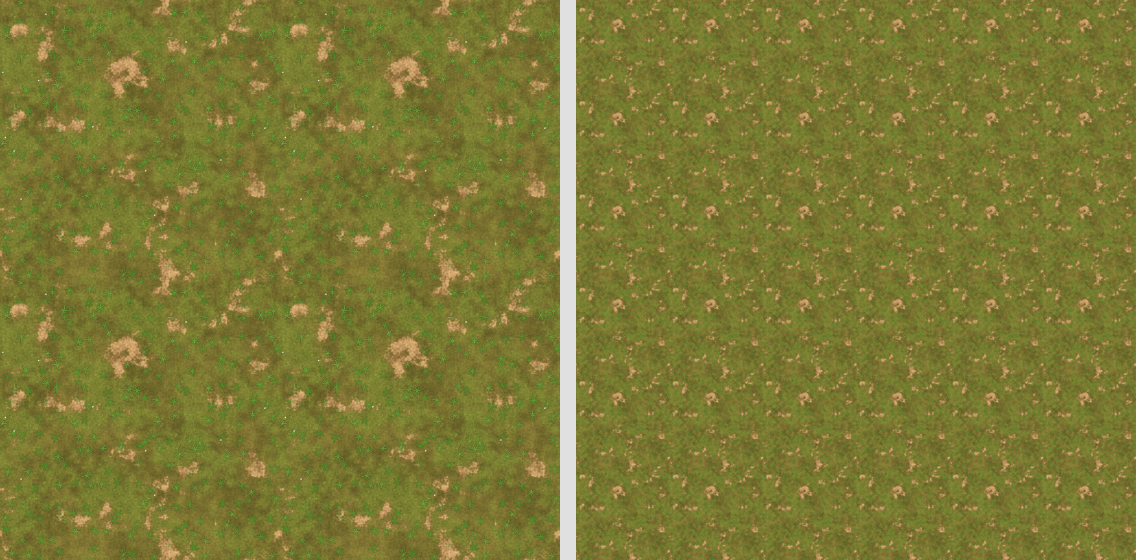
Left, the tile; right, the same tile 3 across and 3 down.
Give the GLSL for this texture, as a WebGL 1 fragment shader.

```glsl
precision highp float;
uniform vec2 u_resolution;

vec2 hash2(vec2 p) {
  vec3 q = fract(p.xyx * vec3(0.1031, 0.1030, 0.0973));
  q += dot(q, q.yzx + 33.33);
  return fract((q.xx + q.yz) * q.zy);
}

vec2 wrapCell(vec2 cell, float period) {
  return floor(mod(cell + 0.5, period));
}

// Gradient noise that wraps after a whole number of cells
float corner(vec2 cell, vec2 offset, float period) {
  float angle = 6.2832 * hash2(wrapCell(cell, period) + period * 7.0).x;
  return dot(vec2(cos(angle), sin(angle)), offset);
}

float gradientNoise(vec2 p, float period) {
  p *= period;
  vec2 i = floor(p), f = fract(p);
  vec2 s = f * f * f * (f * (f * 6.0 - 15.0) + 10.0);
  vec2 e = vec2(1.0, 0.0);
  float low = mix(corner(i, f, period), corner(i + e.xy, f - e.xy, period), s.x);
  float high = mix(corner(i + e.yx, f - e.yx, period), corner(i + e.xx, f - e.xx, period), s.x);
  return 1.4 * mix(low, high, s.y);
}

float fbm(vec2 p, float period) {
  float sum = 0.0, amplitude = 0.5;
  for (int i = 0; i < 4; i++) {
    sum += amplitude * gradientNoise(p, period);
    amplitude *= 0.55;
    period *= 2.0;
  }
  return sum;
}

// Scattered rosettes of bent blades: x = signed distance, y = random shade
vec2 rosettes(vec2 p, float count, float blades, float reach, float halfWidth, float density) {
  vec2 nearest = vec2(1.0, 0.0);
  vec2 base = floor(p * count);
  for (int y = -1; y <= 1; y++) {
    for (int x = -1; x <= 1; x++) {
      vec2 cell = base + vec2(float(x), float(y));
      vec2 id = wrapCell(cell, count) + count * 3.0;
      vec2 rnd = hash2(id + 51.7);
      vec2 q = p * count - cell - 0.1 - 0.8 * hash2(id);
      float r = length(q);
      float turn = atan(q.y, q.x + 1e-5) / 6.2832 + rnd.y + (rnd.x - 0.5) * 0.5 * r;
      float sector = fract(turn) * blades;
      float angle = (fract(sector) - 0.5) * 6.2832 / blades;
      float size = reach * (0.45 + 0.55 * hash2(id + 9.3 * floor(sector)).x);
      q = r * vec2(cos(angle), sin(angle));
      float along = clamp(q.x / size, 0.0, 1.0);
      float d = length(q - vec2(along * size, 0.0)) - halfWidth * (1.0 - 0.6 * along);
      if (rnd.x < density && d < nearest.x) nearest = vec2(d, rnd.y);
    }
  }
  return vec2(nearest.x / count, nearest.y);
}

float cover(float d, float pixel) {
  return clamp(0.5 - d / pixel, 0.0, 1.0);
}

void main() {
  // Two repeats each way
  vec2 p = gl_FragCoord.xy / u_resolution * 2.0;
  float pixel = 2.0 / min(u_resolution.x, u_resolution.y);
  float grain = gradientNoise(p, 128.0);
  float mottle = fbm(p + 0.21, 24.0);

  // Olive ground with mossy areas
  vec3 color = mix(vec3(0.42, 0.39, 0.16), vec3(0.53, 0.48, 0.21),
                   clamp(0.5 + 1.3 * fbm(p, 5.0) + 0.5 * mottle, 0.0, 1.0));
  float moss = smoothstep(-0.25, 0.3, fbm(p + 0.37, 6.0) + 0.5 * mottle);
  color = mix(color, vec3(0.49, 0.53, 0.20), 0.75 * moss);

  // Bare earth with ragged edges
  vec2 warp = 0.02 * vec2(gradientNoise(p, 13.0), gradientNoise(p + 0.5, 11.0));
  float earth = fbm(p + warp + 0.63, 7.0) + 0.22 * mottle + 0.05 * grain;
  float bare = smoothstep(0.24, 0.38, earth);
  color = mix(color, vec3(0.56, 0.46, 0.23), 0.6 * smoothstep(0.12, 0.28, earth));
  vec3 sand = mix(vec3(0.66, 0.49, 0.29), vec3(0.82, 0.65, 0.44),
                  clamp(0.5 + 1.6 * mottle + 0.3 * grain, 0.0, 1.0));
  color = mix(color, sand, 0.9 * bare);

  // Small pale leaves, denser on moss
  vec2 leaf = rosettes(p, 42.0, 4.0, 0.36, 0.1, 0.7);
  float leafAmount = (0.2 + 0.55 * moss) * (1.0 - bare);
  color *= 1.0 - 0.15 * leafAmount * cover(leaf.x - 0.002, pixel * 2.0);
  color = mix(color, mix(vec3(0.46, 0.52, 0.17), vec3(0.58, 0.62, 0.25), leaf.y),
              leafAmount * cover(leaf.x, pixel));
  color *= 1.0 + 0.10 * grain + 0.12 * mottle;

  // Bright grass tufts with a dark rim
  vec2 tuft = rosettes(p, 17.0, 6.0, 0.36, 0.028, 0.8);
  float grass = 1.0 - 0.75 * bare;
  color = mix(color, vec3(0.25, 0.30, 0.09), 0.55 * grass * cover(tuft.x - 0.0016, pixel * 1.5));
  color = mix(color, mix(vec3(0.30, 0.56, 0.17), vec3(0.45, 0.69, 0.26), tuft.y),
              grass * cover(tuft.x, pixel));

  // Rare white blossoms
  vec2 cell = wrapCell(floor(p * 32.0), 32.0);
  vec2 center = 0.2 + 0.6 * hash2(cell + 211.0);
  float blossom = (length(fract(p * 32.0) - center) - 0.075) / 32.0;
  float present = step(hash2(cell + 317.0).x, 0.014);
  color = mix(color, vec3(0.90, 0.93, 0.84), present * cover(blossom, pixel));

  gl_FragColor = vec4(color, 1.0);
}
```
